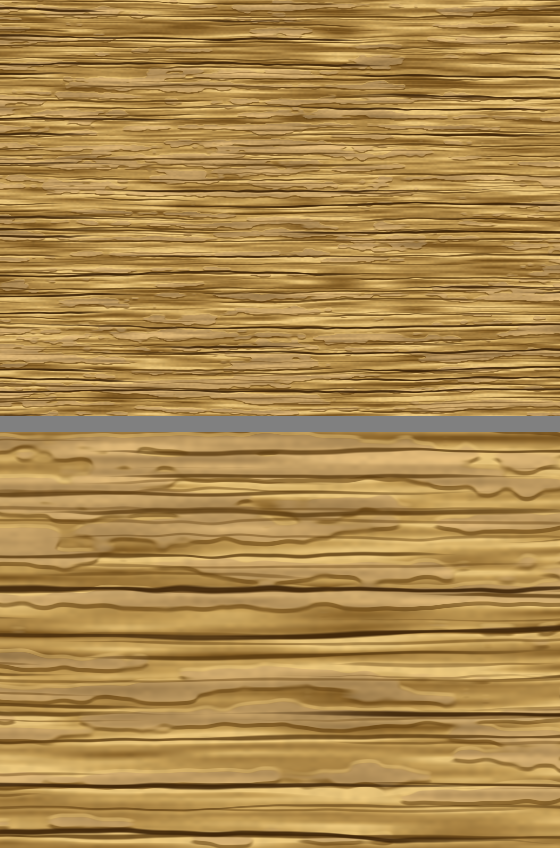
Top, the full canvas; bottom, a detail of the centre.
This texture is drawn by a Shadertoy shader. Its source:

```glsl
// Golden reed-like surface: fine horizontal fibres, thin dark cracks and small torn flakes.

const vec3 CRACK = vec3(0.24, 0.14, 0.03);
const vec3 DARK  = vec3(0.40, 0.26, 0.07);
const vec3 BROWN = vec3(0.55, 0.40, 0.17);
const vec3 OCHRE = vec3(0.66, 0.51, 0.26);
const vec3 GOLD  = vec3(0.77, 0.62, 0.34);
const vec3 STRAW = vec3(0.91, 0.77, 0.48);
const vec3 FLAKE = vec3(0.76, 0.62, 0.41);

float hash(vec2 p) {
    vec3 q = fract(vec3(p.xyx) * vec3(0.1031, 0.1030, 0.0973));
    q += dot(q, q.yzx + 33.33);
    return fract((q.x + q.y) * q.z);
}

float noise(vec2 p) {
    vec2 cell = floor(p), f = fract(p);
    f = f * f * (3.0 - 2.0 * f);
    float low  = mix(hash(cell), hash(cell + vec2(1, 0)), f.x);
    float high = mix(hash(cell + vec2(0, 1)), hash(cell + vec2(1, 1)), f.x);
    return mix(low, high, f.y);
}

// Noise centred on zero
float wave(vec2 p) { return noise(p) - 0.5; }

// Bend the fibres gently so that they are never ruled lines
vec2 bend(vec2 p) {
    p.y += 0.013 * wave(p * vec2(1.5, 6.0)) + 0.005 * wave(p * vec2(6.0, 22.0) + 40.0);
    return p;
}

// Streaks of several thicknesses; the result is a tone around zero
float fibres(vec2 p) {
    float tone = 0.30 * wave(p * vec2(3.0, 68.0) + 23.0);
    tone += 0.68 * wave(p * vec2(5.0, 118.0) + 37.0);
    tone += 0.75 * wave(p * vec2(11.0, 185.0) + 53.0);
    return tone;
}

// Broken wandering cracks: x = darkness, y = lit lip just below
vec2 cracks(vec2 p, float rows, float halfWidth, float breaks, float cover, float seed, float pixel) {
    vec2 result = vec2(0.0);
    float row = floor(p.y * rows);
    for (int i = -1; i <= 1; i++) {
        float id = row + float(i);
        float key = id * 7.31 + seed;
        float centre = (id + 0.5 + 0.8 * (hash(vec2(id, seed)) - 0.5)) / rows;
        centre += 0.4 / rows * wave(vec2(p.x * 2.0, key));
        centre += 0.0040 * wave(vec2(p.x * 13.0, key + 3.7));
        centre += 0.0030 * wave(vec2(p.x * 42.0, key + 5.1)) * noise(vec2(p.x * 5.0, key + 2.3));
        float presence = smoothstep(cover - 0.06, cover + 0.12, noise(vec2(p.x * breaks + 5.0, key + 9.2)));
        float width = halfWidth * presence * (0.35 + 1.2 * noise(vec2(p.x * 15.0, key + 1.9)));
        float d = p.y - centre;
        float line = 1.0 - smoothstep(width * 0.4, width * 1.2 + 0.45 * pixel, abs(d));
        float lip = smoothstep(0.0, -halfWidth * 1.5, d) * smoothstep(-halfWidth * 4.0, -halfWidth * 1.5, d);
        result = max(result, presence * vec2(line, lip));
    }
    return result;
}

// Mask of thin flakes with torn edges, gathered in loose clusters
float flakes(vec2 p) {
    float n = 0.62 * noise(p * vec2(4.5, 82.0) + 71.0);
    n += 0.25 * noise(p * vec2(24.0, 120.0) + 83.0);
    n += 0.13 * noise(p * vec2(62.0, 190.0) + 91.0);
    n += 0.16 * wave(p * vec2(3.0, 10.0) + 97.0);
    return smoothstep(0.615, 0.665, n);
}

// Tone from 0 to 1 to colour
vec3 ramp(float tone) {
    float t = clamp(tone, 0.0, 1.0) * 4.0;
    vec3 c = mix(DARK, BROWN, min(t, 1.0));
    c = mix(c, OCHRE, clamp(t - 1.0, 0.0, 1.0));
    c = mix(c, GOLD, clamp(t - 2.0, 0.0, 1.0));
    return mix(c, STRAW, clamp(t - 3.0, 0.0, 1.0));
}

void mainImage(out vec4 fragColor, in vec2 fragCoord) {
    vec2 uv = fragCoord / iResolution.xy;
    vec2 p = fragCoord / iResolution.y;
    float pixel = 1.0 / iResolution.y;
    vec2 q = bend(p);

    vec2 deep = cracks(q, 30.0, 0.0023, 1.8, 0.49, 3.0, pixel);
    vec2 fine = cracks(q, 56.0, 0.0016, 3.0, 0.50, 61.0, pixel);
    vec2 hair = cracks(q, 95.0, 0.0011, 5.0, 0.55, 127.0, pixel);

    // Fibre tone, lit lips and a soft fall-off towards the corners
    float streaks = fibres(q);
    float tone = 0.65 + streaks + 0.36 * deep.y + 0.26 * fine.y + 0.12 * hair.y;
    tone -= 0.15 * dot(uv - 0.5, uv - 0.5);
    vec3 color = ramp(max(tone, 0.14));

    // Flakes with a shadow below and a bright rim above
    float flake = flakes(q);
    float shadow = flakes(q + vec2(0.0, 0.0034)) * (1.0 - flake);
    float rim = flakes(q - vec2(0.0, 0.003)) * (1.0 - flake);
    color = mix(color, STRAW, 0.5 * rim);
    color = mix(color, DARK, 0.62 * shadow);
    color = mix(color, FLAKE * (1.0 + 0.25 * streaks), 0.75 * flake);

    // Cracks cut through everything
    color = mix(color, DARK, 0.45 * hair.x);
    color = mix(color, DARK * 0.9, 0.8 * fine.x);
    color = mix(color, CRACK, 0.92 * deep.x);

    // Faint grain
    color *= 1.0 + 0.06 * wave(p * vec2(150.0, 260.0));
    fragColor = vec4(color, 1.0);
}
```
